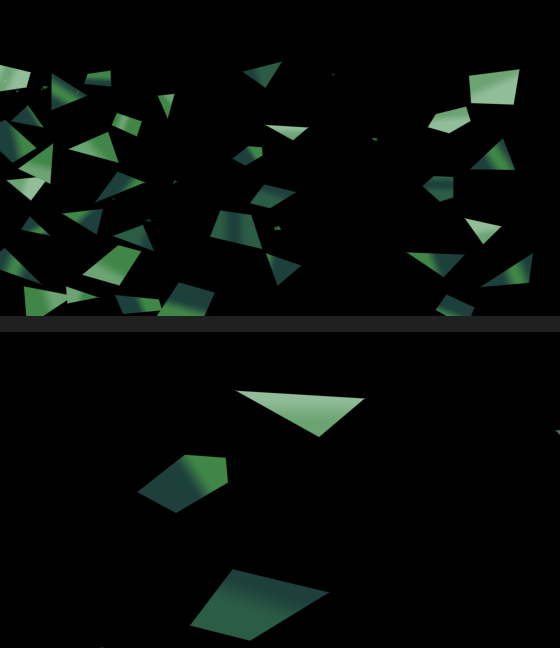
Top: the whole. Bottom: its middle third, enlarged.
Reproduce this background procedurally as a WebGL 2 fragment shader.

```glsl
#version 300 es
precision highp float;
// Green glass shards adrift on black, crowded at the left, looser at the right.
// Each shard is a convex polygon with corners on a tilted ellipse, filled with
// two tones that blend across a soft diagonal; tiny dim specks float between.

#define SHARDS 34
#define SPECKS 11
#define SHARD_SIZE vec2(0.052, 0.114)
#define SPECK_SIZE vec2(0.005, 0.012)
#define FLATNESS vec2(0.45, 0.75)
#define MAX_TILT 0.55
#define TOP_EDGE 0.83
#define BLEND_WIDTH 0.42
#define EDGE_PIXELS 0.8

const float TAU = 6.2831853;
const vec3 TEAL = vec3(0.115, 0.250, 0.235);
const vec3 FOREST = vec3(0.17, 0.36, 0.27);
const vec3 GREEN = vec3(0.25, 0.53, 0.28);
const vec3 LIGHT = vec3(0.42, 0.64, 0.45);
const vec3 PALE = vec3(0.57, 0.74, 0.60);

uniform vec2 u_resolution;
out vec4 fragColor;

vec4 hash4(float n) {
    vec4 p = fract(n * vec4(0.1031, 0.1030, 0.0973, 0.1099));
    p += dot(p, p.wzxy + 33.33);
    return fract((p.xxyz + p.yzzw) * p.zywx);
}

mat2 rotation(float angle) {
    float c = cos(angle), s = sin(angle);
    return mat2(c, s, -s, c);
}

// Corner k of an n-sided shard, on an ellipse with the given radii
vec2 corner(float id, int k, int n, vec2 radii, float phase) {
    float jitter = 0.6 * hash4(id * 7.0 + float(k) + 300.0).x;
    float angle = TAU * (float(k) + jitter) / float(n) + phase;
    return radii * vec2(cos(angle), sin(angle));
}

// Distance to a convex polygon: the farthest of its edge half-planes
float shardDistance(vec2 p, float id, int n, vec2 radii, float phase) {
    float d = -1.0;
    vec2 a = corner(id, n - 1, n, radii, phase);
    for (int k = 0; k < n; k++) {
        vec2 b = corner(id, k, n, radii, phase);
        vec2 edge = b - a;
        d = max(d, dot(p - a, normalize(vec2(edge.y, -edge.x))));
        a = b;
    }
    return d;
}

// Even scatter, squeezed into a left crowd, a thin middle and a right group
vec2 shardCentre(float id, float aspect) {
    vec2 u = fract(0.5 + id * vec2(0.7549, 0.5698));
    float x = u.x < 0.55 ? u.x * 0.61
            : u.x < 0.68 ? mix(0.43, 0.53, (u.x - 0.55) / 0.13)
            : mix(0.69, 1.0, (u.x - 0.68) / 0.32);
    vec2 jitter = (hash4(id + 90.0).xy - 0.5) * 0.05;
    return vec2(x * aspect, u.y * TOP_EDGE) + jitter;
}

vec3 shardColor(vec2 p, float id) {
    vec4 h = hash4(id + 170.0);
    float kind = fract(id * 0.618 + 0.2);
    vec3 base = kind < 0.50 ? TEAL : kind < 0.62 ? FOREST : kind < 0.85 ? GREEN : PALE;
    vec3 glow = kind < 0.50 ? GREEN : kind < 0.62 ? TEAL : LIGHT;

    // One side glows, or a narrow streak crosses the shard
    float across = dot(p, rotation(h.x * TAU) * vec2(1.0, 0.0)) - mix(0.0, 0.3, h.y);
    float t = h.z < 0.3 ? 0.22 - abs(across) : across;
    return mix(base, glow, smoothstep(-0.5, 0.5, t / BLEND_WIDTH));
}

void main() {
    vec2 p = gl_FragCoord.xy / u_resolution.y;
    float aspect = u_resolution.x / u_resolution.y;
    float soft = EDGE_PIXELS / u_resolution.y;
    vec3 color = vec3(0.0);

    for (int i = 0; i < SHARDS + SPECKS; i++) {
        float id = float(i) + 1.0;
        bool speck = i >= SHARDS;
        vec4 h = hash4(id + 20.0);
        vec4 g = hash4(id + 55.0);

        vec2 centre = speck ? vec2(g.x * 0.85 * aspect, mix(0.03, 0.84, g.y))
                            : shardCentre(id, aspect);
        vec2 span = speck ? SPECK_SIZE : SHARD_SIZE;
        float size = mix(span.x, span.y, h.x);
        vec2 local = p - centre;
        if (length(local) > size + 2.0 * soft) continue;

        // Shape: mostly triangles, lying near the horizontal
        vec2 radii = size * vec2(1.0, mix(FLATNESS.x, FLATNESS.y, h.y));
        int sides = 3 + int(h.z * h.z * 2.9);
        local = rotation((h.w - 0.5) * 2.0 * MAX_TILT) * local;
        float d = shardDistance(local, id, sides, radii, g.z * TAU);

        float cover = 1.0 - smoothstep(-soft, soft, d);
        color = mix(color, shardColor(local / size, id), cover * (speck ? 0.7 : 1.0));
    }
    fragColor = vec4(color, 1.0);
}
```
